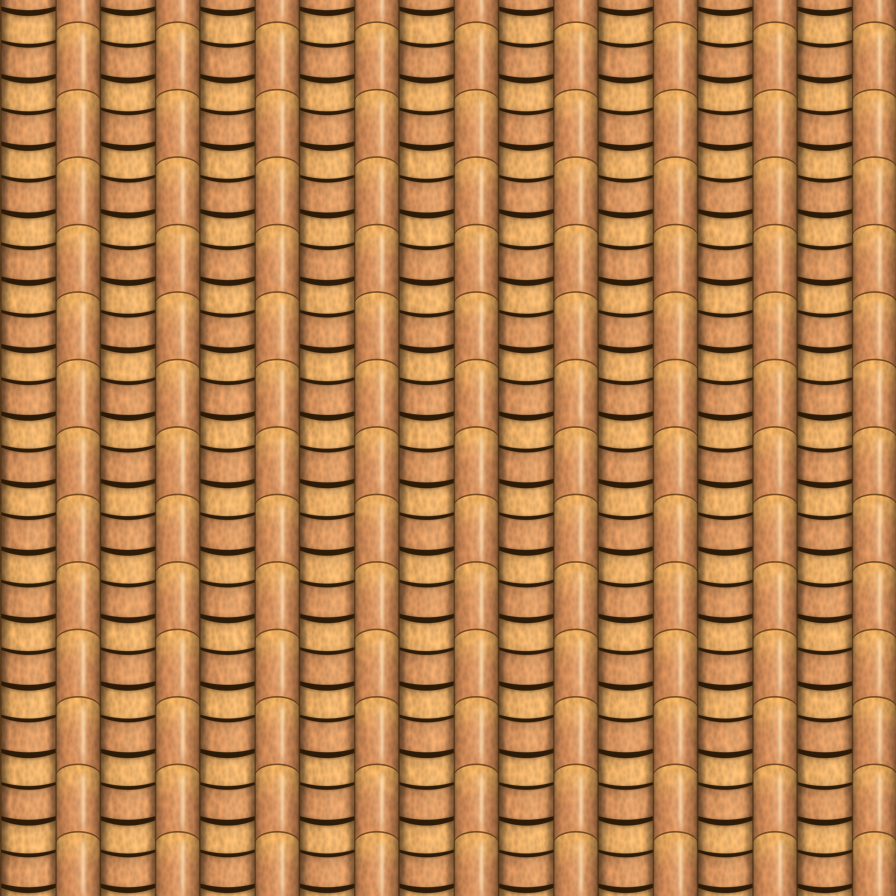
This pattern is drawn by a WebGL 2 fragment shader. Its source:

```glsl
#version 300 es
precision highp float;
// Clay roof: nine columns of glazed round cap tiles between sagging pan tiles.
// Each tile is shaded from its local coordinates across and down the column;
// cellular mottling and layered sines give the clay its grain.

uniform vec2 u_resolution;
out vec4 fragColor;

vec2 hash2(vec2 p) {
    p = vec2(dot(p, vec2(127.1, 311.7)), dot(p, vec2(269.5, 183.3)));
    return fract(sin(p) * 43758.5);
}

// Distance to the nearest scattered point
float cellular(vec2 p) {
    vec2 cell = floor(p);
    float nearest = 2.0;
    for (int j = -1; j <= 1; j++)
        for (int i = -1; i <= 1; i++) {
            vec2 c = cell + vec2(i, j);
            nearest = min(nearest, length(c + hash2(c) - p));
        }
    return nearest;
}

// Smoothed band of the given half width around a wrapped position
float band(float t, float center, float halfWidth, float blur) {
    float d = abs(fract(t - center + 0.5) - 0.5);
    return 1.0 - smoothstep(halfWidth - blur, halfWidth + blur, d);
}

// Half-round cap: s runs -1..1 across, v counts tiles downward
vec3 capTile(float s, float v, float blur, float grain) {
    float s2 = min(s * s, 1.0);
    float arched = v - 0.17 * (1.0 - sqrt(1.0 - 0.95 * s2));
    float t = fract(arched);
    vec3 clay = mix(vec3(0.90, 0.66, 0.36), vec3(0.81, 0.53, 0.33), smoothstep(0.0, 0.6, t));
    clay *= 1.0 + grain;
    clay *= 1.03 - 0.36 * pow(abs(s), 3.5) - 0.07 * smoothstep(0.2, 0.8, s);

    // Glaze: a broad sheen and a narrow glint right of the crown
    float along = smoothstep(0.03, 0.25, t) * (1.0 - 0.5 * smoothstep(0.75, 1.0, t));
    float sheen = 0.20 * exp(-pow((s - 0.12) / 0.38, 2.0));
    float glint = 0.50 * exp(-pow((s - 0.24) / 0.11, 2.0));
    clay = mix(clay, vec3(1.0, 0.91, 0.75), (sheen + glint) * along);

    // Joint with the tile above
    float joint = band(arched, 0.0, 0.012, max(blur, 0.009));
    return mix(clay, vec3(0.36, 0.22, 0.08), 0.8 * joint);
}

// Hollow pan: a light and a ruddy course per repeat, split by dark slots
vec3 panTile(float p, float v, float blur, float grain) {
    float p2 = min(p * p, 1.0);
    float t = v + 0.065 * p2;
    float lower = band(t, 0.607, 0.257, blur);
    float fall = mix(fract(t - 0.865) / 0.485, fract(t - 0.35) / 0.515, lower);
    vec3 clay = mix(vec3(0.90, 0.66, 0.38), vec3(0.83, 0.56, 0.35), lower);
    clay *= 1.0 + 1.2 * grain;
    clay *= 0.91 + 0.15 * smoothstep(0.05, 0.45, fall) - 0.08 * smoothstep(0.7, 1.0, fall);
    clay = mix(clay, vec3(0.94, 0.77, 0.55), 0.25 * exp(-pow((p - 0.25) / 0.5, 2.0)));
    clay *= 1.0 - 0.42 * smoothstep(0.62, 1.0, abs(p)) - 0.08 * smoothstep(0.3, -0.9, p);

    // Soft shade around the slots, then the slots themselves
    float taper = 1.0 - 0.28 * p2;
    float shade = max(band(t, 0.875, 0.045, 0.04), band(t, 0.355, 0.03, 0.035));
    float slot = max(band(t, 0.865, 0.043 * taper, max(blur, 0.012)),
                     band(t, 0.35, 0.028 * taper, max(blur, 0.012)));
    clay = mix(clay, vec3(0.42, 0.26, 0.10), 0.5 * shade);
    return mix(clay, vec3(0.15, 0.09, 0.02), 0.95 * slot);
}

void main() {
    vec2 uv = gl_FragCoord.xy / u_resolution;
    vec2 pixel = 1.0 / u_resolution;
    float column = uv.x * 9.0;
    float v = (1.0 - uv.y) * 13.28 - 0.3285;

    // Wrapped positions across the cap and the pan
    float s = (fract(column - 0.785 + 0.5) - 0.5) / 0.217;
    float p = (fract(column - 0.286 + 0.5) - 0.5) / 0.272;
    float blur = 13.28 * pixel.y * 0.7;

    // Mottled clay with faint streaks running down the slope
    float grain = 0.16 * (cellular(uv * vec2(190.0, 110.0)) - 0.45);
    grain += 0.018 * sin(uv.x * 610.0 + 2.0 * sin(uv.y * 83.0));
    grain += 0.015 * sin(uv.x * 290.0 + uv.y * 130.0 + 2.0 * sin(uv.y * 47.0));

    // Lay pans, then caps, over the shadowed gap
    vec3 color = vec3(0.29, 0.18, 0.06);
    float edge = 9.0 * pixel.x;
    float panMask = 1.0 - smoothstep(-edge, edge, (abs(p) - 1.0) * 0.272);
    float capMask = 1.0 - smoothstep(-edge, edge, (abs(s) - 1.0) * 0.217);
    color = mix(color, panTile(p, v, blur, grain), panMask);
    color = mix(color, capTile(s, v, blur, grain), capMask);
    fragColor = vec4(clamp(color, 0.0, 1.0), 1.0);
}
```
